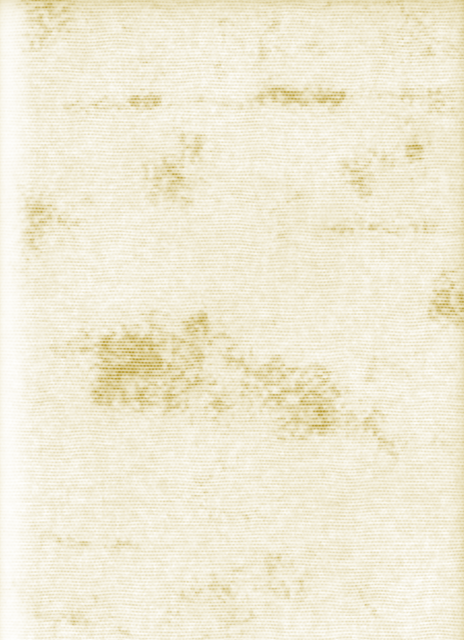
This texture is drawn by a Shadertoy shader. Its source:

```glsl
// Aged cream book cloth: a fine plain weave with ochre stains and worn creases.
// Weave, blotches and creases add up to one "dye" amount, which absorbs
// blue most and red least, giving the ramp from white through cream to ochre.

const float ROWS = 192.0;             // weft threads per canvas height
const float COLUMNS = 186.0;          // warp crossings per canvas height
const float BASE_DYE = 0.084;         // tint of the thread tops
const float GAP_DYE = 0.135;          // extra tint between threads
const float STREAK_DYE = 0.06;        // uneven yarn along the rows
const float WARP_DYE = 0.035;         // uneven yarn along the columns
const float FIBRE_DYE = 0.075;        // fine fuzz
const float CLOUD_DYE = 0.08;         // broad uneven yellowing
const float HALO_DYE = 0.045;         // soft wash around the stains
const float STAIN_DYE = 0.43;         // darkest stain grains
const float EDGE_DYE = 0.16;          // browning along the borders
const float MAX_DYE = 0.80;
const vec3 ABSORPTION = vec3(0.34, 0.48, 1.0);
const vec2 STAIN_GRID = vec2(4.0, 5.0);
const vec2 SMALL_STAIN = vec2(0.030, 0.028);
const vec2 LARGE_STAIN = vec2(0.105, 0.080);
const float TAU = 6.2831853;

// Creases: height, slope, centre x, half length
const vec4 CREASES[3] = vec4[3](
    vec4(0.845, 0.035, 0.40, 0.36),
    vec4(0.640, 0.000, 0.61, 0.13),
    vec4(0.155, -0.130, 0.12, 0.12));

vec2 hash22(vec2 p) {
    vec3 q = fract(p.xyx * vec3(0.1031, 0.1030, 0.0973));
    q += dot(q, q.yzx + 33.33);
    return fract((q.xx + q.yz) * q.zy);
}

float valueNoise(vec2 p) {
    vec2 cell = floor(p);
    vec2 f = fract(p);
    f = f * f * (3.0 - 2.0 * f);
    float bottom = mix(hash22(cell).x, hash22(cell + vec2(1, 0)).x, f.x);
    float top = mix(hash22(cell + vec2(0, 1)).x, hash22(cell + vec2(1, 1)).x, f.x);
    return mix(bottom, top, f.y);
}

float fbm(vec2 p) {
    float sum = 0.0;
    float weight = 0.5;
    for (int i = 0; i < 4; i++) {
        sum += weight * valueNoise(p);
        p = mat2(1.6, 1.2, -1.2, 1.6) * p + 17.3;
        weight *= 0.5;
    }
    return sum / 0.9375;
}

// 0 on a thread, 1 in the holes; every second row is shifted by half a stitch
float weaveGap(vec2 p) {
    float breaks = 0.55 + 0.9 * valueNoise(p * vec2(75.0, 110.0) + 5.0);
    p.y += 0.0035 * (valueNoise(p * vec2(22.0, 16.0)) - 0.5);
    p.x += 0.005 * (valueNoise(p * vec2(18.0, 24.0) + 40.0) - 0.5);
    float row = p.y * ROWS;
    float line = 0.5 - 0.5 * cos(TAU * row);
    float stitch = cos(TAU * (p.x * COLUMNS + 0.5 * floor(row)));
    return line * (0.75 + 0.25 * stitch) * breaks;
}

// One soft ellipse of random size in each cell of a coarse grid
float blotches(vec2 p, float aspect) {
    float sum = 0.0;
    for (float j = 0.0; j < STAIN_GRID.y; j++) {
        for (float i = 0.0; i < STAIN_GRID.x; i++) {
            vec2 cell = vec2(i, j);
            vec2 centre = (cell + 0.1 + 0.8 * hash22(cell + 3.7)) / STAIN_GRID;
            vec2 radius = mix(SMALL_STAIN, LARGE_STAIN, hash22(cell + 21.4));
            vec2 d = (p - centre * vec2(aspect, 1.0)) / radius;
            sum += mix(0.25, 1.05, hash22(cell + 52.9).x) * exp(-dot(d, d));
        }
    }
    return sum;
}

float creases(vec2 p) {
    float sum = 0.0;
    for (int i = 0; i < 3; i++) {
        vec4 c = CREASES[i];
        float along = (p.x - c.z) / c.w;
        float across = (p.y - c.x - c.y * (p.x - c.z)) / 0.014;
        sum += 0.65 * exp(-across * across) * (1.0 - smoothstep(0.4, 1.3, abs(along)));
    }
    return sum;
}

void mainImage(out vec4 fragColor, in vec2 fragCoord) {
    vec2 p = fragCoord / iResolution.y;
    float aspect = iResolution.x / iResolution.y;

    // Cloth
    float gap = weaveGap(p);
    float dye = BASE_DYE + GAP_DYE * gap;
    dye += STREAK_DYE * (valueNoise(p * vec2(85.0, ROWS)) - 0.5);
    dye += WARP_DYE * (valueNoise(p * vec2(COLUMNS, 45.0) + 70.0) - 0.5);
    dye += FIBRE_DYE * (valueNoise(p * 310.0 + 90.0) - 0.5);
    dye += CLOUD_DYE * (fbm(p * vec2(6.0, 8.0) + 8.0) - 0.5);

    // Stains: diffuse patches of specks that settle mostly in the holes
    vec2 warp = vec2(fbm(p * 11.0), fbm(p * 11.0 + 60.0)) - 0.5;
    float soil = blotches(p + 0.18 * warp, aspect) + creases(p + 0.02 * warp);
    soil = min(soil + 0.3 * smoothstep(0.80, 1.0, p.y), 1.2);
    float grain = 0.6 * fbm(p * 26.0 + 31.0) + 0.4 * valueNoise(p * vec2(140.0, 165.0));
    float speck = smoothstep(0.0, 0.6, grain + 0.46 * soil - 0.69);
    dye += HALO_DYE * soil + STAIN_DYE * speck * (0.55 + 0.75 * gap);

    // Bleached spine side and browned borders
    dye *= mix(0.25, 1.0, smoothstep(0.012, 0.065, p.x));
    dye += EDGE_DYE * (exp((p.x - aspect) / 0.010) + exp((p.y - 1.0) / 0.014));
    dye += 0.5 * EDGE_DYE * exp(-p.x / 0.004);

    vec3 color = 1.0 - clamp(dye, 0.0, MAX_DYE) * ABSORPTION;
    fragColor = vec4(color, 1.0);
}
```
